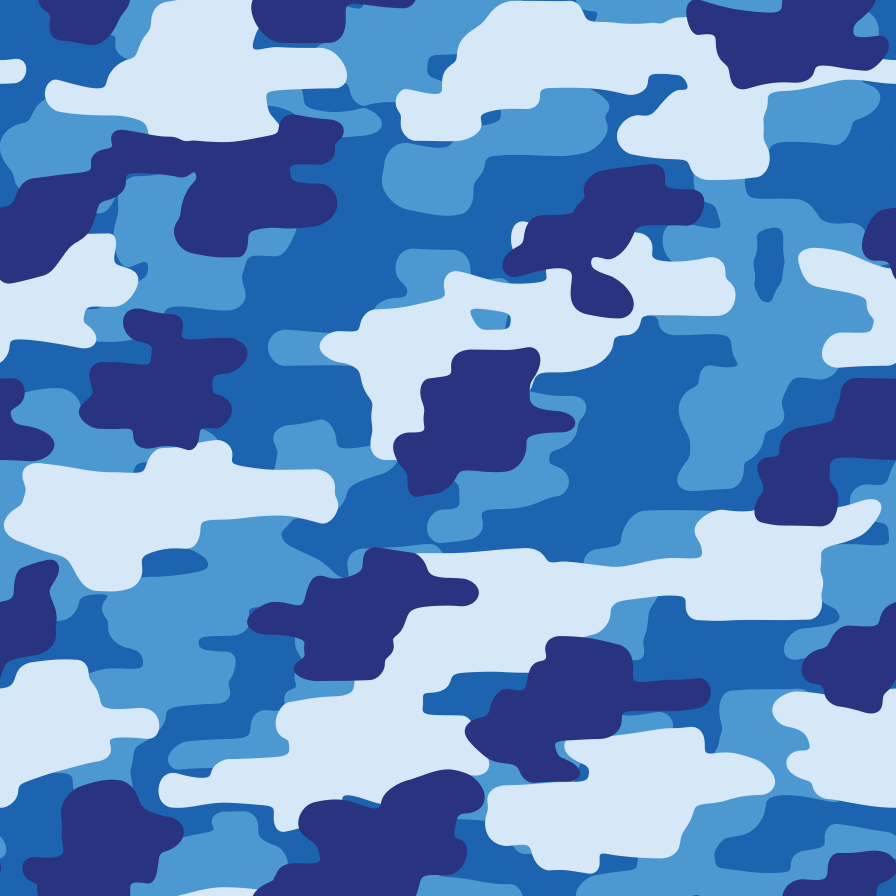
This pattern is drawn by a Shadertoy shader. Its source:

```glsl
// Seamless blue camouflage: three layers of wavy blobs over a mid blue ground.
// Each blob is a stack of staggered horizontal capsules, melted together by a
// smooth union, scattered on a jittered brick lattice that wraps at the edges.

#define ROW_STEP     0.031   // height between the capsules of one blob
#define ROW_RADIUS   0.019   // mean capsule radius
#define ROW_SLIDE    0.055   // random sideways shift of a capsule
#define ROW_LEAN     0.030   // drift to the right from the lower to the upper half
#define MELT         0.0065  // softness of the union
#define JITTER       0.280   // blob displacement, in lattice cells
#define WARP         0.015   // strength of the wavy outline
#define RIPPLE       0.009   // strength of the finer waves
#define WARP_GRID    vec2(8.0, 10.0)
#define NAVY_LENGTH  0.041   // mean capsule half lengths
#define PALE_LENGTH  0.077
#define LIGHT_LENGTH 0.047

const vec3 MID_BLUE   = vec3(0.11, 0.39, 0.69);
const vec3 LIGHT_BLUE = vec3(0.30, 0.60, 0.82);
const vec3 PALE_BLUE  = vec3(0.84, 0.91, 0.97);
const vec3 NAVY       = vec3(0.16, 0.20, 0.50);

// Integer hash: lattice cell and seed to three values in 0..1
vec3 hash3(vec2 cell, float seed) {
    uvec3 v = uvec3(uint(cell.x), uint(cell.y), uint(seed));
    v = v * 1664525u + 1013904223u;
    v.x += v.y * v.z; v.y += v.z * v.x; v.z += v.x * v.y;
    v ^= v >> 16u;
    v.x += v.y * v.z; v.y += v.z * v.x; v.z += v.x * v.y;
    return vec3(v >> 8u) / 16777216.0;
}

// Exact integer wrap of a cell index, free of rounding at the borders
vec2 wrapCell(vec2 cell, vec2 grid) {
    ivec2 count = ivec2(grid);
    return vec2((ivec2(cell) + 4 * count) % count);
}

// Wrapping vector noise in -1..1
vec2 waveNoise(vec2 p, vec2 grid, float seed) {
    vec2 q = p * grid;
    vec2 cell = floor(q);
    vec2 f = q - cell;
    f = f * f * (3.0 - 2.0 * f);
    vec2 lo = wrapCell(cell, grid);
    vec2 hi = wrapCell(cell + 1.0, grid);
    vec2 bottom = mix(hash3(lo, seed).xy, hash3(vec2(hi.x, lo.y), seed).xy, f.x);
    vec2 top = mix(hash3(vec2(lo.x, hi.y), seed).xy, hash3(hi, seed).xy, f.x);
    return 2.0 * mix(bottom, top, f.y) - 1.0;
}

float capsule(vec2 p, float halfLength, float radius) {
    return length(vec2(max(abs(p.x) - halfLength, 0.0), p.y)) - radius;
}

// Sum of exponentials of one blob: three long inner rows, two short outer ones
float blobWeight(vec2 p, vec2 cell, float meanLength, float seed) {
    float weight = 0.0;
    for (int k = 0; k < 5; k++) {
        vec3 rnd = hash3(cell, seed + 1.0 + float(k));
        float level = float(k) - 2.0;
        float envelope = abs(level) < 1.5 ? 1.3 : 0.5;
        float halfLength = meanLength * envelope * mix(0.35, 1.65, rnd.x);
        float radius = ROW_RADIUS * mix(0.8, 1.2, rnd.y);
        float slide = ROW_SLIDE * (2.0 * rnd.z - 1.0) + ROW_LEAN * clamp(level, -1.0, 1.0);
        float d = capsule(p - vec2(slide, ROW_STEP * level), halfLength, radius);
        weight += exp(-d / MELT);
    }
    return weight;
}

// Signed distance to a layer; grid holds whole numbers, with an even row count
float blobLayer(vec2 p, vec2 grid, vec2 shift, float meanLength, float seed) {
    p += WARP * waveNoise(p, WARP_GRID, seed)
       + RIPPLE * waveNoise(p, 2.0 * WARP_GRID, seed + 9.0);
    vec2 q = p * grid + shift;
    float weight = 1e-30;
    for (int j = -1; j <= 1; j++) {
        float row = floor(q.y) + float(j);
        float stagger = 0.5 * mod(row, 2.0);
        for (int i = -1; i <= 1; i++) {
            float column = floor(q.x - stagger) + float(i);
            vec2 cell = wrapCell(vec2(column, row), grid);
            vec2 jitter = JITTER * (2.0 * hash3(cell, seed).xy - 1.0);
            vec2 center = vec2(column + stagger, row) + 0.5 + jitter;
            weight += blobWeight((q - center) / grid, cell, meanLength, seed);
        }
    }
    return -MELT * log(weight);
}

// Antialiased fill, one pixel wide whatever the local stretch of the field
float coverage(float d) {
    float slope = max(length(vec2(dFdx(d), dFdy(d))), 1e-6);
    return clamp(0.5 - d / slope, 0.0, 1.0);
}

void mainImage(out vec4 fragColor, in vec2 fragCoord) {
    vec2 p = fragCoord / iResolution.xy;

    float light = blobLayer(p, vec2(4.0, 6.0), vec2(0.6, 0.5), LIGHT_LENGTH, 11.0);
    float pale  = blobLayer(p, vec2(3.0, 4.0), vec2(0.25, 0.0), PALE_LENGTH, 37.0);
    float navy  = blobLayer(p, vec2(3.0, 4.0), vec2(0.0, 0.5), NAVY_LENGTH, 73.0);

    // Stack the layers from back to front
    vec3 color = mix(MID_BLUE, LIGHT_BLUE, coverage(light));
    color = mix(color, PALE_BLUE, coverage(pale));
    color = mix(color, NAVY, coverage(navy));
    fragColor = vec4(color, 1.0);
}
```
